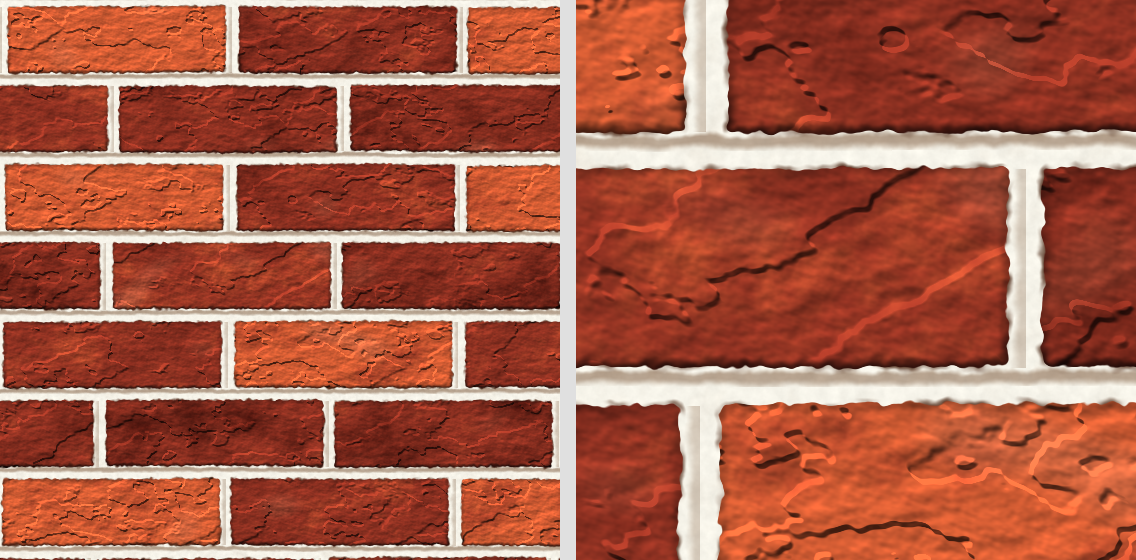
Left, the full canvas; right, a detail of the centre.
Give the GLSL for this texture, as a WebGL 1 fragment shader.

```glsl
precision highp float;
uniform vec2 u_resolution;

const vec2 PITCH = vec2(0.411, 0.1406);  // brick plus joint
const float JOINT = 0.0225;              // mortar width
const float CORNER = 0.004;
const float ROW_START = 0.0013;
const vec2 SHIFT = vec2(-0.002, -0.221); // even and odd row offsets
const vec2 DRIFT = vec2(0.002, 0.0068);  // offset change per row
const float RAGGED = 0.007;
const float RELIEF = 1.35;
const vec2 TO_LIGHT = vec2(-0.0018, 0.0030);

const vec3 BURNT = vec3(0.27, 0.07, 0.045);
const vec3 CLAY = vec3(0.55, 0.19, 0.13);
const vec3 ORANGE = vec3(0.82, 0.36, 0.20);
const vec3 DUST = vec3(0.80, 0.47, 0.34);
const vec3 LIME = vec3(0.97, 0.96, 0.92);
const vec3 STONE = vec3(0.70, 0.62, 0.54);
const vec3 UMBER = vec3(0.36, 0.23, 0.16);

vec2 hash2(vec2 p) {
  vec3 q = fract(p.xyx * vec3(0.1031, 0.1030, 0.0973));
  q += dot(q, q.yzx + 33.33);
  return fract((q.xx + q.yz) * q.zy);
}

float corner(vec2 cell, vec2 f, vec2 o) {
  return dot(hash2(cell + o) * 2.0 - 1.0, f - o);
}

float gradientNoise(vec2 p) {
  vec2 i = floor(p), f = p - i;
  vec2 u = f * f * f * (f * (f * 6.0 - 15.0) + 10.0);
  return mix(
    mix(corner(i, f, vec2(0.0)), corner(i, f, vec2(1.0, 0.0)), u.x),
    mix(corner(i, f, vec2(0.0, 1.0)), corner(i, f, vec2(1.0)), u.x), u.y);
}

float fbm(vec2 p) {
  float sum = 0.0, amp = 0.6;
  for (int i = 0; i < 4; i++) {
    sum += amp * gradientNoise(p);
    p = mat2(1.6, 1.2, -1.2, 1.6) * p + 7.3;
    amp *= 0.55;
  }
  return sum;
}

// Chipped ledges over a grainy surface
float relief(vec2 p) {
  vec2 q = p * vec2(13.0, 22.0);
  float chip = gradientNoise(q * 0.6 + 1.6 * fbm(q)) + 0.12 * fbm(q * 2.0);
  return 0.45 * smoothstep(0.0, 0.05, chip) + 0.75 * fbm(q * 2.2);
}

float roundBox(vec2 p, vec2 halfSize, float r) {
  vec2 q = abs(p) - halfSize + r;
  return length(max(q, 0.0)) + min(max(q.x, q.y), 0.0) - r;
}

vec3 brickColor(vec2 p, vec2 id, vec2 local, vec2 halfSize, float edge) {
  vec2 rnd = hash2(id + 17.0);
  vec2 q = p + rnd * 3.0;

  // Fired tone: orange bricks alternate along even rows
  float evenRow = 1.0 - mod(id.y, 2.0);
  float flip = step(3.5, mod(id.y, 6.0));
  float bright = evenRow * (1.0 - mod(id.x + flip, 2.0));
  float tone = mix(0.34 + 0.22 * rnd.x, 0.82 + 0.14 * rnd.y, bright);
  tone += 0.65 * fbm(q * vec2(8.0, 11.0)) + 0.22 * fbm(q * 60.0);
  vec3 col = mix(BURNT, CLAY, smoothstep(-0.05, 0.5, tone));
  col = mix(col, ORANGE, smoothstep(0.45, 0.95, tone));
  float dust = smoothstep(0.2, 0.5, gradientNoise(q * vec2(7.0, 10.0) + 5.0));
  col = mix(col, DUST, 0.4 * dust);

  // Light on the relief, then darkened rims
  float slope = relief(q) - relief(q + TO_LIGHT);
  col *= clamp(1.0 + RELIEF * slope, 0.3, 1.35);
  float rim = smoothstep(-0.007, 0.0, edge);
  float lower = smoothstep(-0.4, -1.0, local.y / halfSize.y);
  return col * (1.0 - rim * (0.22 + 0.43 * lower));
}

vec3 mortarColor(vec2 p, vec2 local, vec2 halfSize, float edge) {
  float rough = fbm(p * 38.0);
  float below = -local.y - halfSize.y + 0.006 * rough;
  float beside = local.x - halfSize.x + 0.005 * rough;
  float shade = smoothstep(0.0, 0.004, below) * (1.0 - smoothstep(0.006, 0.012, below));
  float side = smoothstep(0.002, 0.009, beside) * step(abs(local.y), halfSize.y);
  vec3 col = mix(LIME, STONE, clamp(0.95 * shade + 0.5 * side + 0.3 * rough, 0.0, 1.0));
  float contact = 1.0 - smoothstep(0.0, 0.0035, edge);
  contact *= smoothstep(-0.15, 0.3, gradientNoise(p * 55.0));
  return mix(col, UMBER, 0.85 * contact) * (1.0 + 0.08 * fbm(p * 120.0));
}

void main() {
  float scale = min(u_resolution.x, u_resolution.y);
  vec2 p = gl_FragCoord.xy / scale;
  float top = u_resolution.y / scale;

  // Brick cell, rows counted downward
  float sag = 0.003 * gradientNoise(p * vec2(4.0, 7.0));
  float y = (top - p.y + sag - ROW_START) / PITCH.y;
  float row = floor(y);
  vec2 slide = SHIFT - DRIFT * (row - 3.0);
  float x = (p.x - mix(slide.x, slide.y, mod(row, 2.0))) / PITCH.x;
  vec2 id = vec2(floor(x), row);
  vec2 local = vec2(fract(x) - 0.5, 0.5 - fract(y)) * PITCH;
  vec2 halfSize = 0.5 * (PITCH - JOINT);

  // Ragged outline
  vec2 nudge = (hash2(id + 3.0) - 0.5) * vec2(0.005, 0.003);
  float edge = roundBox(local - nudge, halfSize, CORNER);
  edge += RAGGED * (0.6 * fbm(p * 42.0) + 0.5 * gradientNoise(p * 125.0));

  float aa = 0.8 / scale;
  vec3 brick = brickColor(p, id, local, halfSize, edge);
  vec3 mortar = mortarColor(p, local, halfSize, edge);
  gl_FragColor = vec4(mix(brick, mortar, smoothstep(-aa, aa, edge)), 1.0);
}
```
